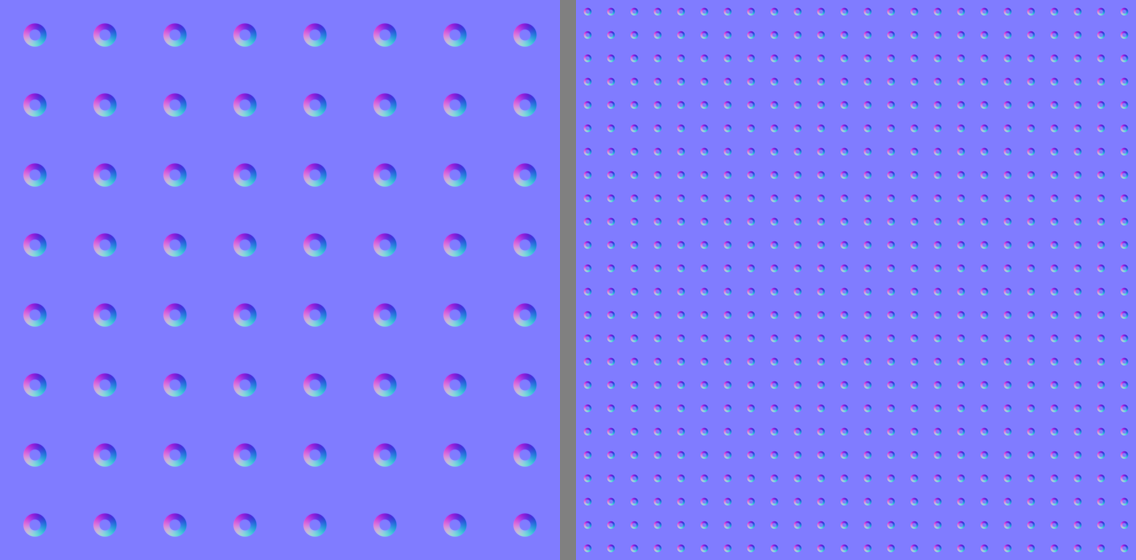
Left, the tile; right, the same tile 3 across and 3 down.
Reproduce this texture map procedurally as a Shadertoy shader.

```glsl
// Tangent-space normal map of a flat sheet with a regular grid of ring dents.
// Each cell holds one ring whose surface tilts towards the cell centre; the
// tilt is turned into a unit normal and packed into colour. Tiles exactly.

#define REPEATS 8.0         // dents across and down
#define OUTER_RADIUS 0.166  // in cell units
#define INNER_RADIUS 0.079  // flat floor of the dent
#define INNER_TILT 0.60     // sine of the slope at the floor
#define OUTER_TILT 0.76     // sine of the slope at the rim
#define EDGE_SOFTNESS 0.012 // half width of the ring edges
#define FLAT_BIAS vec3(0.0, -0.015, 0.0)

// Coverage of the ring between the two radii, with smoothed edges.
float ringMask(float radius, float softness) {
    float insideRim = 1.0 - smoothstep(-softness, softness, radius - OUTER_RADIUS);
    float outsideFloor = smoothstep(-softness, softness, radius - INNER_RADIUS);
    return insideRim * outsideFloor;
}

// Unit normal at a point measured from the centre of its cell.
vec3 dentNormal(vec2 p, float softness) {
    float radius = length(p);
    vec2 inward = -p / max(radius, 1e-4);
    float slope = mix(INNER_TILT, OUTER_TILT,
                      smoothstep(INNER_RADIUS, OUTER_RADIUS, radius));
    float tilt = slope * ringMask(radius, softness);
    return vec3(inward * tilt, sqrt(1.0 - tilt * tilt));
}

void mainImage(out vec4 fragColor, in vec2 fragCoord) {
    // Repeating cells, centred on zero
    vec2 uv = fragCoord / iResolution.xy;
    vec2 cell = fract(uv * REPEATS) - 0.5;

    // Edges never get narrower than a pixel
    float pixel = REPEATS / min(iResolution.x, iResolution.y);
    float softness = max(EDGE_SOFTNESS, 0.75 * pixel);

    // Pack the normal into colour
    vec3 normal = dentNormal(cell, softness);
    vec3 color = 0.5 + 0.5 * normal + FLAT_BIAS;
    fragColor = vec4(clamp(color, 0.0, 1.0), 1.0);
}
```
